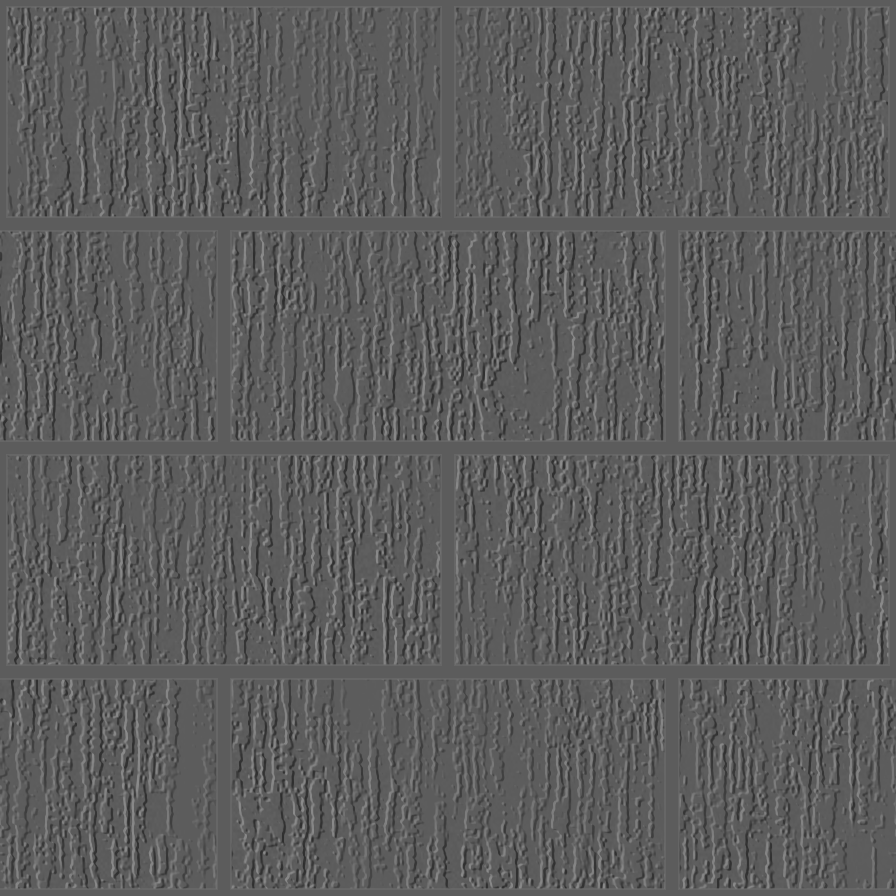
Reproduce this texture map procedurally as a three.js fragment shader.

```glsl
varying vec2 vUv;

const vec2 BRICK_COUNT = vec2(2.0, 4.0);
const float JOINT_WIDTH = 0.0156;
const float RIM_WIDTH = 0.0012;
const float EDGE_BLUR = 0.0008;
const vec2 EMBOSS_STEP = vec2(0.0013, -0.0007);
const vec3 BASE_GREY = vec3(0.362);
const vec3 RIM_GREY = vec3(0.425);

float hash(vec2 p) {
  vec3 q = fract(vec3(p.xyx) * 0.1031);
  q += dot(q, q.yzx + 33.33);
  return fract((q.x + q.y) * q.z);
}

float valueNoise(vec2 p) {
  vec2 cell = floor(p);
  vec2 f = fract(p);
  f = f * f * (3.0 - 2.0 * f);
  float low = mix(hash(cell), hash(cell + vec2(1.0, 0.0)), f.x);
  float high = mix(hash(cell + vec2(0.0, 1.0)), hash(cell + 1.0), f.x);
  return mix(low, high, f.y);
}

// Height of the vertical fibres: narrow broken streaks with ragged sides
float grainHeight(vec2 p, vec2 seed, float density) {
  float sway = valueNoise(p * vec2(30.0, 24.0) + seed) - 0.5;
  p.x += 0.003 * sway;
  float streak = valueNoise(p * vec2(215.0, 20.0) + seed);
  float ragged = valueNoise(p * vec2(300.0, 200.0) + seed.yx);
  float fibre = 0.62 * streak + 0.38 * ragged;
  float threshold = mix(0.6, 0.5, density);
  return smoothstep(threshold - 0.08, threshold + 0.12, fibre);
}

// Difference of two heights: light on one side, dark on the other
float embossGrain(vec2 p, vec2 seed, float density) {
  return grainHeight(p + EMBOSS_STEP, seed, density)
       - grainHeight(p - EMBOSS_STEP, seed, density);
}

// Worn and rough areas inside one brick
float roughPatch(vec2 p, vec2 seed) {
  float broad = valueNoise(p * vec2(9.0, 7.0) + seed);
  float small = valueNoise(p * vec2(34.0, 14.0) + seed.yx);
  return smoothstep(0.12, 0.68, 0.65 * broad + 0.35 * small);
}

// Distance inward from the brick outline
float brickInset(vec2 local, vec2 size, float jointWidth) {
  vec2 toEdge = min(local, 1.0 - local) * size;
  return min(toEdge.x, toEdge.y) - 0.5 * jointWidth;
}

void main() {
  // Running bond, every other row shifted by half a brick
  vec2 grid = vUv * BRICK_COUNT;
  grid.x += 0.5 * (1.0 - mod(floor(grid.y), 2.0));
  vec2 id = mod(floor(grid), BRICK_COUNT);
  vec2 local = fract(grid);
  vec2 size = 1.0 / BRICK_COUNT;
  vec2 p = local * size;
  vec2 seed = 20.0 + 173.0 * vec2(hash(id + 3.0), hash(id + 11.0));

  // Embossed grain
  float density = roughPatch(p, seed);
  float relief = embossGrain(p, seed, density);
  float fine = valueNoise(p * vec2(400.0, 300.0) + seed) - 0.5;
  float strength = mix(0.08, 0.17, density);
  vec3 face = BASE_GREY + relief * strength + 0.03 * fine * density;

  // Flat joints and a thin pale rim
  float inset = brickInset(local, size, JOINT_WIDTH);
  float inside = smoothstep(-EDGE_BLUR, EDGE_BLUR, inset);
  float rim = 1.0 - smoothstep(0.4 * RIM_WIDTH, RIM_WIDTH, abs(inset));
  vec3 color = mix(BASE_GREY, face, inside);
  color = mix(color, RIM_GREY, 0.6 * rim);
  gl_FragColor = vec4(color, 1.0);
}
```
